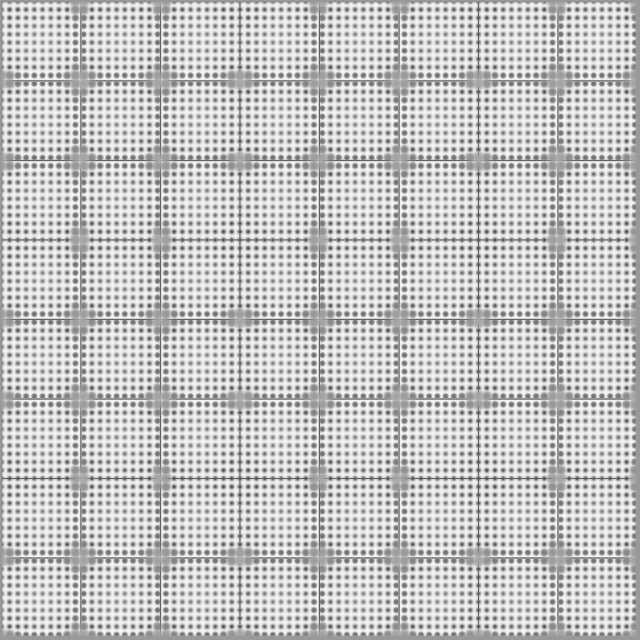
Give the GLSL for this pattern, as a Shadertoy shader.

```glsl
// Distance to the nearest grid line on each axis, in dot spacings
vec2 lineDistance(vec2 p) {
    float pitch = 29.0 / 3.0;
    return abs(p - pitch * round(p / pitch));
}

// 0 where the nearest line runs through a dot row, 1 where it falls between rows
vec2 lineOffset(vec2 p) {
    return min(mod(round(p * 3.0 / 29.0), 3.0), 1.0);
}

// Darkness that one halftone dot adds at point p
float dotInk(vec2 p, vec2 center) {
    vec2 e = lineDistance(center);
    vec2 besideLine = lineOffset(center) * (1.0 - step(0.8, e));
    float blob = max(besideLine.x, besideLine.y);
    float corner = exp(-0.4 * dot(e, e));

    // Plain dots have darker cores near the cell edges
    vec2 nearLine = exp(-0.15 * e * e);
    float coreInk = 0.46 + 0.22 * min(0.7 * (nearLine.x + nearLine.y), 1.0);

    // Dots beside a line swell into flat grey discs toward the crossings
    float radius = mix(0.3, 0.36 + 0.45 * corner, blob);
    float ink = mix(coreInk, mix(0.52, 0.3, corner), blob);
    return ink * exp(-pow(length(p - center) / radius, mix(2.0, 4.0, blob)));
}

void mainImage(out vec4 fragColor, in vec2 fragCoord) {
    vec2 uv = fragCoord / iResolution.xy;
    vec2 p = vec2(uv.x, 1.0 - uv.y) * 77.8 - 0.17;

    // Overlapping dots
    float ink = 0.0;
    for (int y = -1; y <= 1; y++) {
        for (int x = -1; x <= 1; x++) {
            ink = max(ink, dotInk(p, round(p) + vec2(x, y)));
        }
    }

    // Thin lines, fading inside the grey crossings
    vec2 e = lineDistance(p);
    vec2 offsetLine = lineOffset(p);
    float crossing = exp(-0.8 * dot(e, e)) * max(offsetLine.x, offsetLine.y);
    float lineWidth = max(0.1, 46.0 / iResolution.y);
    float lineInk = 0.57 * exp(-pow(min(e.x, e.y) / lineWidth, 2.0));
    ink = max(ink, lineInk * (1.0 - 0.45 * crossing));

    // Grey band around the canvas
    vec2 band = max(1.0 - smoothstep(-0.05, 0.25, p), smoothstep(76.95, 77.25, p));
    ink = mix(ink, 0.36, max(band.x, band.y));

    fragColor = vec4(vec3(0.96 - ink), 1.0);
}
```
